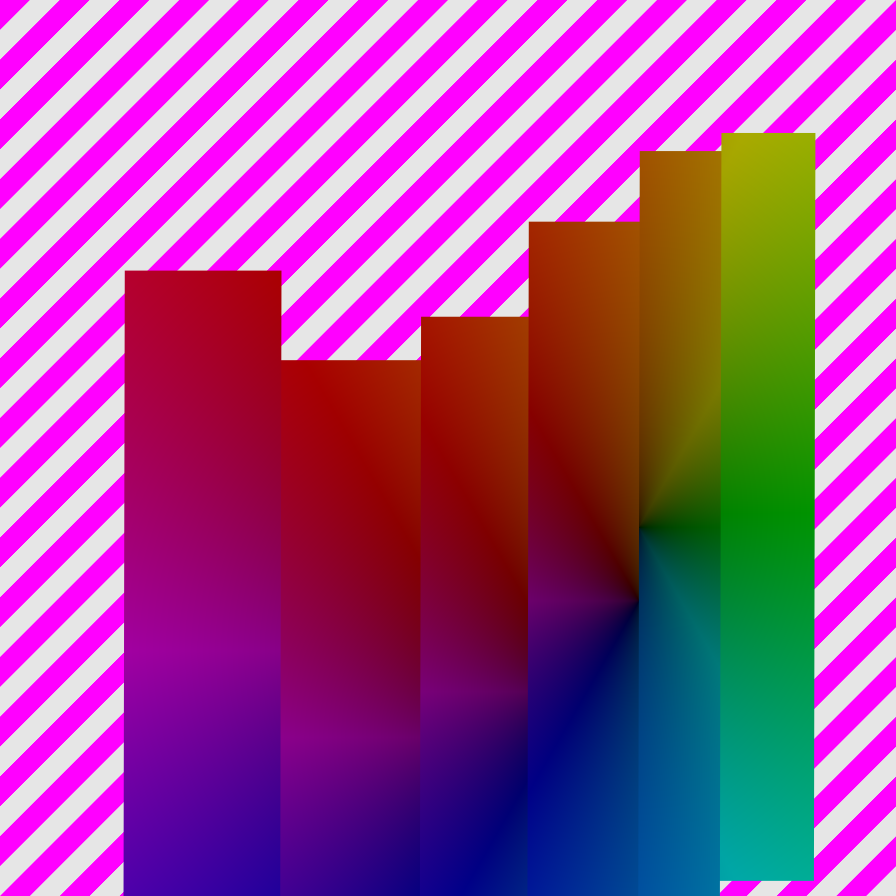
Write a WebGL 2 fragment shader that draws this background.

```glsl
#version 300 es
precision highp float;
// Six tall bars filled with dark colour wheels, standing on diagonal magenta stripes.
uniform vec2 u_resolution;
out vec4 outColor;

const float TAU = 6.2831853;
const int BARS = 6;
const vec3 MAGENTA = vec3(1.0, 0.0, 1.0);
const vec3 PALE = vec3(0.9);

// Vertical seams between bars, from left to right
const float SEAM[7] = float[7](0.1387, 0.3136, 0.4695, 0.5895, 0.7132, 0.8043, 0.9092);
// Bottom and top of each bar
const vec2 SPAN[6] = vec2[6](vec2(-1.0, 0.698), vec2(-1.0, 0.598), vec2(-1.0, 0.6465),
                             vec2(-1.0, 0.7526), vec2(-1.0, 0.8314), vec2(0.0169, 0.8516));
// Hub of the colour wheel seen through each bar
const vec2 HUB[6] = vec2[6](vec2(0.561, 0.2734), vec2(0.583, 0.177), vec2(0.646, 0.228),
                            vec2(0.7135, 0.3294), vec2(0.713, 0.4115), vec2(0.586, 0.427));

// Coverage of the interval [low, high]; neighbouring intervals add up to one
float interval(float x, float low, float high, float pixel) {
  return clamp((x - low) / pixel + 0.5, 0.0, 1.0) - clamp((x - high) / pixel + 0.5, 0.0, 1.0);
}

vec3 hueColor(float hue) {
  return clamp(abs(fract(hue + vec3(0.0, 2.0, 1.0) / 3.0) * 6.0 - 3.0) - 1.0, 0.0, 1.0);
}

// Hue runs with the angle, brightness with the cube root of the radius
vec3 colorWheel(vec2 p, vec2 hub) {
  vec2 d = p - hub + 1e-5;
  float hue = 1.0 / 3.0 - atan(d.y, d.x) / TAU;
  return hueColor(hue) * 0.845 * pow(length(d), 1.0 / 3.0);
}

vec3 stripes(vec2 p, float count, float pixel) {
  float phase = (p.x + 1.0 - p.y) * count;
  float fromCentre = abs(fract(phase + 0.25) - 0.5);
  float soft = 0.6 * count * pixel;
  return mix(MAGENTA, PALE, smoothstep(-soft, soft, fromCentre - 0.25));
}

void main() {
  vec2 uv = gl_FragCoord.xy / u_resolution;
  vec2 pixel = 1.0 / u_resolution;

  // Bars lean very slightly to the right
  float leanX = uv.x - 0.002 * (uv.y - 0.42);

  vec3 barColor = vec3(0.0);
  float covered = 0.0;
  for (int i = 0; i < BARS; i++) {
    float mask = interval(leanX, SEAM[i], SEAM[i + 1], pixel.x)
               * interval(uv.y, SPAN[i].x, SPAN[i].y, pixel.y);
    barColor += mask * colorWheel(uv, HUB[i]);
    covered += mask;
  }

  vec3 color = barColor + (1.0 - covered) * stripes(uv, 15.0, pixel.y);
  outColor = vec4(color, 1.0);
}
```
